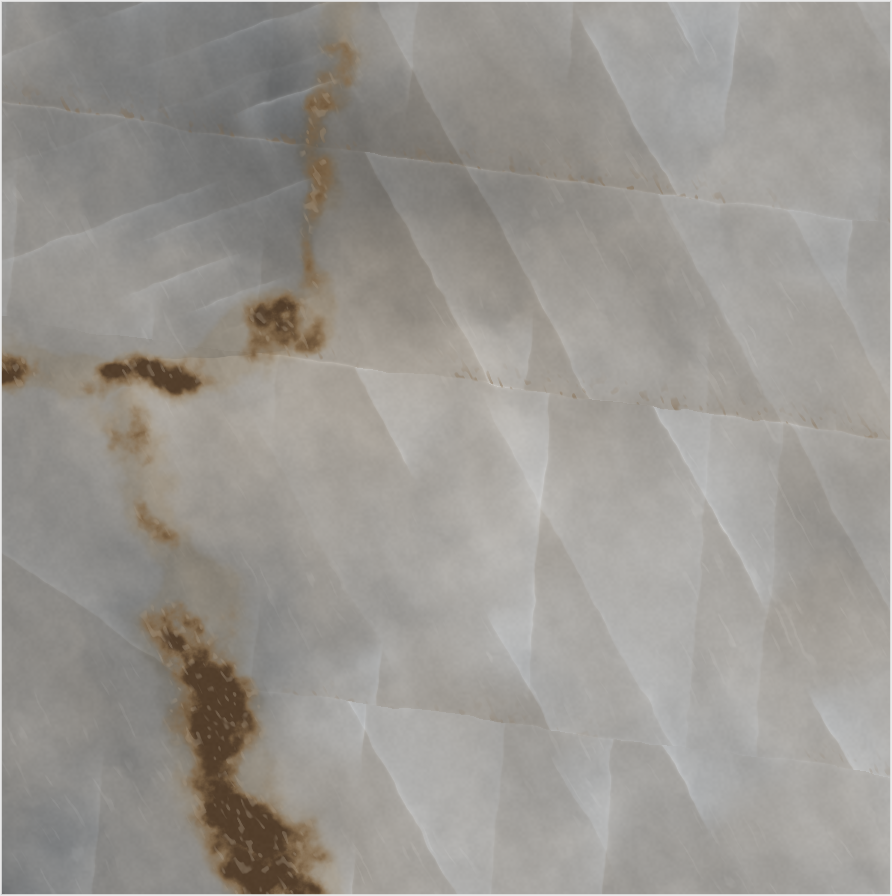
Give the GLSL for this texture, as a WebGL 2 fragment shader.

```glsl
#version 300 es
precision highp float;
// Polished grey quartz slab: cloudy crystal, slanted cleavage sheets and a rusty vein.

#define BASE_TONE 0.555
#define CLOUD_DEPTH 0.24
#define SHEET_GLOW 0.12
#define EDGE_GLOW 0.06
#define EDGE_WIDTH 0.0018
#define CRACK_SLOPE 0.136
#define DIAGONAL_GAP 0.135
#define UPRIGHT_GAP 0.16
#define FEATHER_GAP 0.05
#define OCHRE vec3(0.50, 0.38, 0.24)
#define DARK_RUST vec3(0.29, 0.215, 0.15)
#define MARGIN 0.002

uniform vec2 u_resolution;
out vec4 fragColor;

float hash(vec2 p) {
    vec3 q = fract(vec3(p.xyx) * 0.1031);
    q += dot(q, q.yzx + 33.33);
    return fract((q.x + q.y) * q.z);
}

float noise(vec2 p) {
    vec2 i = floor(p), f = fract(p);
    f = f * f * (3.0 - 2.0 * f);
    return mix(mix(hash(i), hash(i + vec2(1, 0)), f.x),
               mix(hash(i + vec2(0, 1)), hash(i + vec2(1, 1)), f.x), f.y);
}

float fbm(vec2 p) {
    float sum = 0.0, amp = 0.5;
    for (int i = 0; i < 5; i++) {
        sum += amp * noise(p);
        p = mat2(0.8, 0.6, -0.6, 0.8) * p * 2.03 + 17.3;
        amp *= 0.5;
    }
    return sum / 0.97;
}

float blob(vec2 p, vec2 centre, float radius) {
    vec2 d = (p - centre) / radius;
    return exp(-dot(d, d));
}

float band(float d, float width) {
    return exp(-d * d / (width * width));
}

// Parallel sheets across s: x = one-sided glow, y = thin broken edge.
vec2 sheets(float s, float along, float gap, float seed) {
    vec2 light = vec2(0.0);
    float cell = floor(s / gap);
    for (int i = -2; i <= 1; i++) {
        float id = cell + float(i);
        float r = hash(vec2(id + 31.0, seed));
        float d = s - (id + 0.2 + 0.6 * r) * gap;
        float power = 0.15 + 0.95 * hash(vec2(seed + 9.0, id + 57.0));
        power *= smoothstep(0.33, 0.55, noise(vec2(along * 5.5 + r * 40.0, id + seed * 7.0)));
        float broken = 0.25 + 1.4 * noise(vec2(along * 38.0, id + seed * 3.0));
        light.x += power * smoothstep(-0.0015, 0.0025, d) * exp(-max(d, 0.0) / (gap * 0.42));
        light.y += power * broken * exp(-abs(d) / EDGE_WIDTH);
    }
    return light;
}

void main() {
    vec2 uv = gl_FragCoord.xy / u_resolution;
    vec2 wobble = vec2(fbm(uv * 14.0), fbm(uv * 14.0 + 40.0)) - 0.5;
    vec2 jag = vec2(noise(uv * 70.0), noise(uv * 70.0 + 9.0)) - 0.5;
    vec2 p = uv + wobble * 0.012 + jag * 0.0025;
    float grit = fbm(uv * 42.0);

    // Vein paths divide the slab into a darker left and a paler right
    float lowerX = 0.315 - 0.32 * p.y + 0.04 * (fbm(vec2(p.y * 9.0, 3.0)) - 0.5);
    float upperX = 0.34 + 0.10 * (p.y - 0.6);
    float branchY = 0.588 - 0.10 * p.x * smoothstep(0.3, 0.1, p.x) + 0.045 * smoothstep(0.17, 0.31, p.x);
    float upper = smoothstep(0.595, 0.61, p.y);
    float left = smoothstep(0.012, -0.012, p.x - mix(lowerX, upperX, upper));

    // Cloudy body
    vec2 grain = vec2(0.877 * p.x + 0.48 * p.y, 0.48 * p.x - 0.877 * p.y);
    float cloud = fbm(p * 3.6 + wobble * 0.6) - 0.5;
    float tone = BASE_TONE + CLOUD_DEPTH * cloud + 0.03 * smoothstep(0.35, 0.95, p.x) - 0.04 * left;
    tone += 0.05 * blob(p, vec2(0.45, 0.34), 0.2) + 0.04 * blob(p, vec2(0.88, 0.12), 0.24)
          + 0.03 * blob(p, vec2(0.85, 0.9), 0.2) + 0.03 * blob(p, vec2(0.1, 0.72), 0.12);
    tone -= 0.06 * blob(p, vec2(0.5, 0.77), 0.18) + 0.07 * blob(p, vec2(0.92, 0.41), 0.11)
          + 0.04 * blob(p, vec2(0.05, 0.3), 0.15) + 0.03 * blob(p, vec2(0.2, 0.95), 0.15);
    tone += 0.07 * (fbm(grain * vec2(24.0, 8.0)) - 0.5) + 0.035 * (grit - 0.5);

    // Long cracks; each one shifts the sheets below it
    float level = p.y + CRACK_SLOPE * p.x, row = 0.0, crackLine = 0.0, crackStain = 0.0;
    for (int i = 0; i < 3; i++) {
        float k = float(i);
        float d = level - (0.27 + 0.375 * k - 0.0675 * k * (k - 1.0));
        row += step(0.0, d);
        float power = (i == 0 ? 0.35 : 0.9) * (i == 2 ? 1.0 : 1.0 - left);
        crackLine += power * exp(-abs(d) / EDGE_WIDTH) * 1.5 * noise(vec2(p.x * 32.0, k));
        crackStain += power * smoothstep(-0.002, 0.002, d) * exp(-abs(d) / 0.012)
                    * smoothstep(0.2, 0.7, noise(vec2(p.x * 14.0, k + 5.0)));
    }

    // Cleavage sheets: steep diagonals, near uprights and feathered streaks
    vec2 diagonal = sheets(grain.x, grain.y, DIAGONAL_GAP, row + 3.0) * (1.0 - left);
    vec2 upright = sheets(0.08 * p.y - p.x, p.y, UPRIGHT_GAP, 12.0 + row) * (1.0 - 0.45 * left);
    float rise = mix(-0.02, 0.36, smoothstep(0.15, 0.6, p.y));
    float featherZone = left * max(smoothstep(0.62, 0.68, p.y), smoothstep(0.17, 0.10, p.y));
    vec2 feather = sheets(rise * p.x - p.y, p.x * 1.4, FEATHER_GAP, 21.0) * featherZone;
    float slopeZone = left * smoothstep(0.12, 0.2, p.y) * smoothstep(0.55, 0.45, p.y);
    vec2 slope = sheets(p.y + 0.68 * p.x, p.x, 0.17, 5.0) * slopeZone;
    vec2 light = diagonal + 0.8 * upright + vec2(0.8, 1.3) * feather + 0.7 * slope;
    light.x = 1.0 - exp(-light.x);
    tone += SHEET_GLOW * light.x + EDGE_GLOW * min(light.y, 1.7) + 0.06 * crackLine - 0.03 * crackStain;

    // Warm dull greys that cool where light is caught
    float warmth = clamp(0.8 + 1.6 * cloud + 0.5 * blob(p, vec2(0.5, 0.74), 0.25) - 0.7 * light.x
                 - 0.35 * left + 0.4 * crackStain - 3.0 * max(tone - 0.6, 0.0), 0.0, 1.4);
    vec3 colour = tone + mix(vec3(-0.006, 0.001, 0.006), vec3(0.014, -0.002, -0.026), warmth);

    // Rust: fat lower vein, side branch and a faint upper stain
    vec2 q = p + wobble * 0.07;
    float lowerWidth = mix(0.046, 0.024, smoothstep(0.28, 0.42, p.y));
    float rust = band(q.x - lowerX, lowerWidth) * smoothstep(0.6, 0.5, p.y)
               * mix(1.0, 0.75, smoothstep(0.3, 0.4, p.y));
    rust = max(rust, band(q.y - branchY, 0.021 + 0.012 * blob(p, vec2(0.3, 0.64), 0.06))
               * smoothstep(0.36, 0.32, p.x));
    rust = max(rust, 0.45 * band(q.x - upperX, 0.016) * upper);
    float patchy = fbm(p * 13.0 + 5.0);
    colour *= mix(vec3(1.0), vec3(0.97, 0.92, 0.83), 0.6 * smoothstep(0.02, 0.3, rust));
    rust *= smoothstep(0.2, 0.68, patchy) * 1.25;
    float stain = rust * (0.2 + 1.6 * grit);
    colour = mix(colour, OCHRE, 0.8 * smoothstep(0.15, 0.7, stain));
    colour = mix(colour, DARK_RUST, 0.85 * smoothstep(0.5, 0.95, stain));
    float fleck = smoothstep(0.66, 0.9, noise(grain * vec2(230.0, 110.0)));
    colour = mix(colour, vec3(0.66, 0.60, 0.52), 0.35 * fleck * smoothstep(0.1, 0.4, rust));
    colour = mix(colour, OCHRE, 0.5 * fleck * min(crackStain, 1.0));

    // Hairline scratches, fine grain and pale outer margin
    float scratch = smoothstep(0.78, 0.95, noise(grain * vec2(210.0, 34.0)));
    colour += 0.025 * scratch * smoothstep(0.4, 0.65, fbm(p * 6.0 + 70.0));
    colour += 0.016 * (noise(uv * 300.0) - 0.5);
    vec2 rim = min(uv, 1.0 - uv);
    colour = mix(vec3(0.91), colour, smoothstep(MARGIN * 0.6, MARGIN * 1.4, min(rim.x, rim.y)));
    fragColor = vec4(clamp(colour, 0.0, 1.0), 1.0);
}
```
